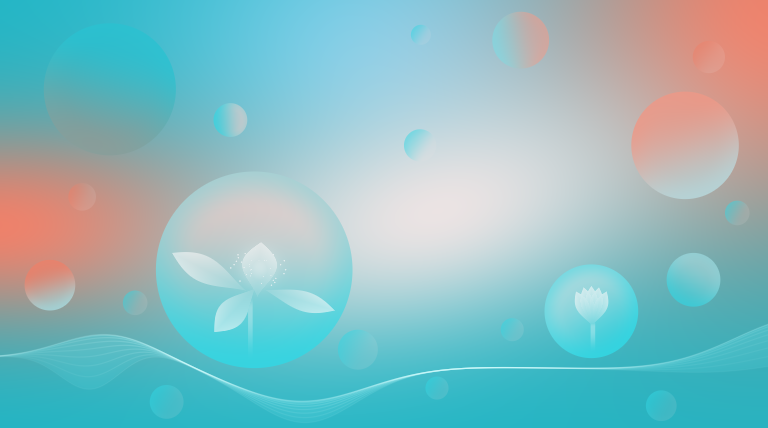
This background is drawn by a Shadertoy shader. Its source:

```glsl
#define TEAL vec3(0.12, 0.71, 0.77)
#define SKY vec3(0.50, 0.82, 0.93)
#define CORAL vec3(0.93, 0.50, 0.41)
#define MIST vec3(0.92, 0.89, 0.89)
#define AQUA vec3(0.20, 0.84, 0.89)
#define BLUSH vec3(0.89, 0.81, 0.80)
#define WAVE_LINES 9
#define STAMENS 40

float hash(float n) {
    n = fract(n * 0.1031);
    n *= n + 33.33;
    return fract(n * (n + n));
}

float bell(float x, float centre, float width) {
    float d = (x - centre) / width;
    return exp(-d * d);
}

// Coverage of a signed distance, smoothed over one pixel
float cover(float d) {
    return clamp(0.5 - d * iResolution.x, 0.0, 1.0);
}

// Soft colour fields; uv spans 0..1 on both axes
vec3 backdrop(vec2 uv) {
    vec3 col = mix(TEAL, SKY, bell(uv.x, 0.52, 0.30) * bell(uv.y, 0.88, 0.40));
    col = mix(col, CORAL, bell(uv.x, 0.0, 0.32) * bell(uv.y, 0.47, 0.24));
    col = mix(col, CORAL, bell(uv.x, 1.0, 0.30) * bell(uv.y, 0.95, 0.55));
    float tilted = uv.y - 0.35 * (uv.x - 0.55);
    return mix(col, MIST, bell(uv.x, 0.57, 0.30) * bell(tilted, 0.50, 0.28));
}

// Disc (xy centre, z radius) with a colour ramp along dir and a tinted rim
void bubble(inout vec3 col, vec2 p, vec3 disc, vec3 from, vec3 to, vec2 dir, float alpha, float rim) {
    vec2 q = (p - disc.xy) / disc.z;
    float r = length(q);
    vec3 body = mix(from, to, smoothstep(-1.0, 0.7, dot(q, normalize(dir))));
    body = mix(body, AQUA, rim * smoothstep(0.6, 1.05, r));
    float edge = alpha * mix(0.85, 1.0, smoothstep(0.5, 1.0, r));
    col = mix(col, body, edge * cover((r - 1.0) * disc.z));
}

// Leaf shape from root to tip, brighter towards the tip
float petal(vec2 p, vec2 root, vec2 tip, float width) {
    vec2 axis = tip - root, q = p - root;
    float len = length(axis);
    float t = clamp(dot(q, axis) / (len * len), 0.0, 1.0);
    float side = abs(q.x * axis.y - q.y * axis.x) / len;
    float d = side - width * sin(3.1416 * pow(t, 1.3));
    float inside = step(0.001, t) * step(t, 0.999);
    return inside * cover(d) * mix(0.15, 0.75, t) * mix(0.75, 1.0, side / width);
}

float stem(vec2 p, vec2 top, float len) {
    float t = (top.y - p.y) / len;
    float fade = smoothstep(0.0, 0.2, t) * smoothstep(1.0, 0.3, t);
    return 0.3 * fade * cover(abs(p.x - top.x) - 0.003);
}

float lotus(vec2 p) {
    vec2 heart = vec2(0.338, 0.210);
    float a = petal(p, vec2(0.322, 0.178), vec2(0.224, 0.228), 0.017);
    a = max(a, petal(p, vec2(0.333, 0.183), vec2(0.279, 0.125), 0.018));
    a = max(a, petal(p, vec2(0.342, 0.181), vec2(0.436, 0.153), 0.013));
    a = max(a, petal(p, vec2(0.335, 0.170), vec2(0.340, 0.242), 0.023));
    a = max(a, 0.5 * exp(-dot(p - heart, p - heart) / 0.0005));
    for (int i = 0; i < STAMENS; i++) {
        float k = float(i);
        float angle = 6.2832 * hash(k + 1.0);
        vec2 reach = vec2(0.038, 0.028) * mix(0.3, 1.0, hash(k + 57.0));
        vec2 dot_at = heart + reach * vec2(cos(angle), sin(angle));
        a = max(a, 0.7 * cover(length(p - dot_at) - 0.0010));
    }
    return max(a, stem(p, vec2(0.326, 0.172), 0.085));
}

float bud(vec2 p) {
    float a = stem(p, vec2(0.772, 0.140), 0.042);
    for (int i = -2; i <= 2; i++) {
        float k = float(i);
        vec2 tip = vec2(0.770 + 0.010 * k, 0.185 - 0.0018 * k * k);
        a = max(a, petal(p, vec2(0.771, 0.133), tip, 0.009));
    }
    return a;
}

// Sheer ribbon: a fill and a fan of fine lines between two curves
void ribbon(inout vec3 col, vec2 p) {
    float x = p.x;
    float top = 0.091 - 0.018 * x + 0.034 * bell(x, 0.14, 0.09)
        - 0.049 * bell(x, 0.39, 0.125) + 0.072 * bell(x, 1.05, 0.13);
    float depth = 0.070 * bell(x, 0.12, 0.06) + 0.028 * bell(x, 0.40, 0.08)
        + 0.058 * bell(x, 1.03, 0.13);
    float t = (top - p.y) / max(depth, 0.0005);
    float fill = cover(p.y - top) * cover(top - depth - p.y);
    col = mix(col, mix(AQUA, MIST, 0.25), fill * mix(0.38, 0.16, clamp(t, 0.0, 1.0)));
    for (int i = 0; i < WAVE_LINES; i++) {
        float k = float(i) / float(WAVE_LINES - 1);
        float d = abs(p.y - top + depth * k * k);
        float shine = mix(0.22, 0.07, k) * (0.5 + bell(x, 0.60, 0.18) + bell(x, 0.24, 0.10));
        col = mix(col, vec3(0.85, 1.0, 1.0), shine * cover(d - 0.0008));
    }
}

void mainImage(out vec4 fragColor, in vec2 fragCoord) {
    vec2 p = fragCoord / iResolution.x;
    vec2 uv = fragCoord / iResolution.xy;
    vec3 base = backdrop(uv), col = base;
    ribbon(col, p);

    // Small bubbles: aqua on one side, pale backdrop on the other
    vec3 small[11] = vec3[11](
        vec3(0.923, 0.483, 0.021), vec3(0.107, 0.301, 0.018), vec3(0.176, 0.163, 0.016),
        vec3(0.466, 0.102, 0.026), vec3(0.960, 0.280, 0.016), vec3(0.547, 0.368, 0.021),
        vec3(0.548, 0.512, 0.013), vec3(0.667, 0.128, 0.015), vec3(0.217, 0.034, 0.022),
        vec3(0.569, 0.052, 0.015), vec3(0.861, 0.029, 0.020));
    for (int i = 0; i < 11; i++) {
        float warm = smoothstep(0.0, 0.3, base.r - base.b);
        vec3 tint = mix(AQUA, CORAL, warm);
        bubble(col, p, small[i], tint, mix(base, MIST, 0.25), vec2(0.8, -0.5), 0.5, 0.0);
    }

    // Large bubbles
    vec3 dusk = mix(TEAL, CORAL, 0.55), pale = mix(AQUA, MIST, 0.65);
    bubble(col, p, vec3(0.143, 0.441, 0.086), dusk, TEAL + 0.04, vec2(0.3, 1.0), 0.8, 0.1);
    bubble(col, p, vec3(0.892, 0.368, 0.070), mix(TEAL, MIST, 0.75), mix(CORAL, MIST, 0.25), vec2(-0.4, 1.0), 0.85, 0.0);
    bubble(col, p, vec3(0.678, 0.505, 0.037), mix(AQUA, MIST, 0.4), mix(CORAL, MIST, 0.3), vec2(1.0, 0.2), 0.6, 0.0);
    bubble(col, p, vec3(0.300, 0.401, 0.022), AQUA, BLUSH, vec2(1.0, 0.1), 0.7, 0.2);
    bubble(col, p, vec3(0.065, 0.186, 0.033), pale, CORAL, vec2(-0.3, 1.0), 0.75, 0.0);
    bubble(col, p, vec3(0.903, 0.193, 0.035), AQUA, pale, vec2(0.5, 0.9), 0.65, 0.1);
    bubble(col, p, vec3(0.331, 0.206, 0.128), AQUA, BLUSH, vec2(0.0, 1.0), 0.88, 0.35);
    bubble(col, p, vec3(0.770, 0.152, 0.061), AQUA, pale, vec2(-0.5, 0.9), 0.9, 0.45);

    // Flowers
    col = mix(col, vec3(0.98), max(lotus(p), bud(p)));
    fragColor = vec4(col, 1.0);
}
```
